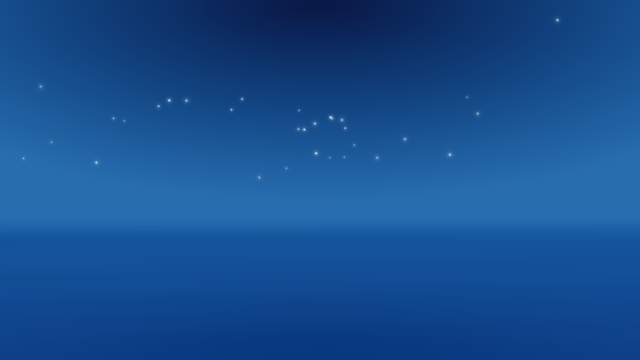
Give the GLSL for this background, as a WebGL 1 fragment shader.

```glsl
precision highp float;

uniform vec2 u_resolution;

float hash(float n) {
    return fract(sin(n * 12.9898) * 43758.547);
}

// Bright core with a faint halo, sized in canvas heights
float starGlow(vec2 offset, float size) {
    float d2 = dot(offset, offset) / (size * size);
    return exp(-d2 * 1.6) + 0.22 * exp(-d2 * 0.22);
}

vec3 skyColor(vec2 p) {
    // Elliptical falloff from the dark zenith at the top centre
    float d = length(vec2(p.x * 0.40, p.y - 1.0));
    d += 0.003 * sin(p.x * 7.0 + p.y * 23.0) * sin(p.y * 31.0 - p.x * 3.0);
    vec3 color = mix(vec3(0.040, 0.100, 0.280), vec3(0.045, 0.160, 0.370), smoothstep(0.0, 0.15, d));
    color = mix(color, vec3(0.070, 0.270, 0.510), clamp((d - 0.12) / 0.18, 0.0, 1.0));
    color = mix(color, vec3(0.120, 0.370, 0.625), clamp((d - 0.30) / 0.16, 0.0, 1.0));
    return mix(color, vec3(0.160, 0.435, 0.690), smoothstep(0.44, 0.59, d));
}

vec3 seaColor(vec2 p) {
    float depth = clamp(1.0 - p.y / 0.34, 0.0, 1.0);
    vec3 color = mix(vec3(0.080, 0.335, 0.615), vec3(0.055, 0.250, 0.535), depth);
    // Darker pool at the bottom centre
    float pool = exp(-dot(p * vec2(1.6, 7.0), p * vec2(1.6, 7.0)));
    color = mix(color, vec3(0.025, 0.210, 0.480), pool * 0.8);
    // Faint long swells
    float swell = sin(p.y * 110.0 + sin(p.x * 3.0)) + sin(p.y * 67.0 - p.x * 2.0);
    return color + 0.003 * swell * (1.0 - depth);
}

float starField(vec2 p, float aspect) {
    float light = 0.0;
    for (int i = 0; i < 30; i++) {
        float n = float(i) + 1.0;
        float spread = fract(n * 0.618034);
        float x = (spread - 0.5) * 0.78 - 0.10;
        float y = 0.61 + 0.24 * (hash(n + 3.7) - 0.5) + 0.10 * abs(x);
        // Every third star joins the central cluster
        if (mod(n, 3.0) < 0.5) {
            x = (hash(n + 8.1) - 0.5) * 0.12;
            y = 0.43 + 0.27 * sqrt(hash(n + 5.3));
        }
        float size = mix(0.0025, 0.0048, hash(n + 1.9));
        float strength = mix(0.35, 0.85, hash(n + 6.4));
        light += strength * starGlow(p - vec2(x * aspect, y), size);
    }
    // Lone star at the upper right
    return light + 0.7 * starGlow(p - vec2(0.371 * aspect, 0.944), 0.0042);
}

void main() {
    float aspect = u_resolution.x / u_resolution.y;
    vec2 p = gl_FragCoord.xy / u_resolution.y;
    p.x -= 0.5 * aspect;

    // Sky fades through low haze into the sea
    vec3 color = mix(seaColor(p), skyColor(p), smoothstep(0.332, 0.405, p.y));

    color = mix(color, vec3(0.86, 0.93, 0.96), clamp(starField(p, aspect), 0.0, 1.0));
    gl_FragColor = vec4(color, 1.0);
}
```
